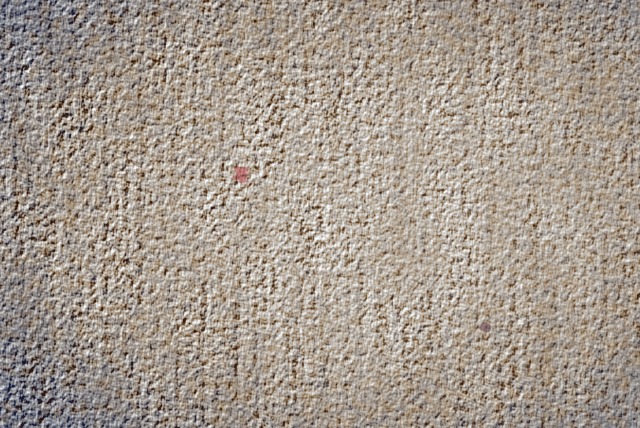
Give the GLSL for this texture, as a Shadertoy shader.

```glsl
// Rough sandy plaster with faint vertical trowel streaks, lit from the upper left.
// Layered gradient noise forms a height field; its slope gives the light and shade,
// which is then coloured through a cool grey ramp and a warm ochre ramp.

const vec3 CHALK  = vec3(0.80, 0.78, 0.75);
const vec3 STONE  = vec3(0.67, 0.64, 0.61);
const vec3 SHADE  = vec3(0.53, 0.49, 0.46);
const vec3 SLATE  = vec3(0.36, 0.34, 0.36);
const vec3 OCHRE  = vec3(0.62, 0.53, 0.42);
const vec3 BROWN  = vec3(0.43, 0.33, 0.24);
const vec3 RED    = vec3(0.66, 0.34, 0.34);
const vec3 VIOLET = vec3(0.45, 0.34, 0.37);

// Unit gradient for a lattice cell
vec2 cellGradient(vec2 cell) {
    vec3 q = fract(cell.xyx * vec3(0.1031, 0.1030, 0.0973));
    q += dot(q, q.yzx + 33.33);
    float angle = 6.2832 * fract((q.x + q.y) * q.z);
    return vec2(cos(angle), sin(angle));
}

float gradientNoise(vec2 p) {
    vec2 i = floor(p), f = p - i;
    vec2 u = f * f * f * (f * (f * 6.0 - 15.0) + 10.0);
    vec2 e = vec2(1.0, 0.0);
    float a = dot(cellGradient(i), f);
    float b = dot(cellGradient(i + e.xy), f - e.xy);
    float c = dot(cellGradient(i + e.yx), f - e.yx);
    float d = dot(cellGradient(i + e.xx), f - e.xx);
    return mix(mix(a, b, u.x), mix(c, d, u.x), u.y);
}

// Grains in three octaves, plus long vertical streaks
float plasterHeight(vec2 p, float grainScale) {
    float height = 0.25 * gradientNoise(p * vec2(62.0, 3.5) + 7.0);
    float amplitude = 0.48;
    vec2 q = p * vec2(1.0, 0.84) * grainScale;
    for (int octave = 0; octave < 3; octave++) {
        height += amplitude * gradientNoise(q);
        q = q * 1.75 + 19.7;
        amplitude *= 0.72;
    }
    return height;
}

// Colour by brightness through three stops; the top continues past the last stop
vec3 toneRamp(float tone, vec3 low, vec3 middle, vec3 high, vec3 stops) {
    vec3 lower = mix(low, middle, (tone - stops.x) / (stops.y - stops.x));
    vec3 upper = mix(middle, high, (tone - stops.y) / (stops.z - stops.y));
    return tone < stops.y ? lower : upper;
}

// Soft coverage of a ragged blot
float blot(vec2 p, vec2 centre, float radius) {
    float ragged = length(p - centre) + radius * 0.9 * gradientNoise(p * 75.0);
    return 1.0 - smoothstep(radius * 0.7, radius * 1.15, ragged);
}

void mainImage(out vec4 fragColor, in vec2 fragCoord) {
    vec2 uv = fragCoord / iResolution.xy;
    vec2 p = fragCoord / iResolution.y;

    // Relief: height against its neighbour towards the light
    vec2 towardsLight = 0.005 * normalize(vec2(-0.55, 0.83));
    float height = plasterHeight(p, 66.0);
    float relief = height - plasterHeight(p + towardsLight, 66.0);
    float patches = gradientNoise(p * vec2(9.0, 6.0) + 31.0);
    float roughness = mix(1.2, 0.82, uv.x) + 0.35 * patches;
    float pit = smoothstep(0.12, 0.42, -height - 0.25 * relief + 0.12 * patches);

    // Light falls off towards the corners, most on the left
    vec2 fromCentre = uv - vec2(0.58, 0.52);
    float falloff = dot(fromCentre, fromCentre);
    float streak = gradientNoise(p * vec2(38.0, 1.6) + 53.0);
    float tone = 0.695 - 0.42 * falloff + 0.06 * streak + 0.04 * patches;
    tone += roughness * (0.55 * relief + 0.22 * height - 0.17 * pit);
    tone = clamp(tone, 0.12, 0.97);

    // Warm sand shows in the hollows, cool chalk on the crests and at the edges
    float tint = gradientNoise(p * 34.0 + 11.0) + 0.5 * gradientNoise(p * 85.0 + 5.0);
    float warmth = smoothstep(-0.35, 0.55, tint + 0.45 * pit + 0.22 - 0.9 * falloff);
    vec3 cool = toneRamp(tone, SLATE, SHADE, STONE, vec3(0.345, 0.495, 0.643));
    cool = mix(cool, toneRamp(tone, SHADE, STONE, CHALK, vec3(0.495, 0.643, 0.78)),
               smoothstep(0.52, 0.66, tone));
    vec3 warm = toneRamp(tone, BROWN, OCHRE, CHALK, vec3(0.345, 0.54, 0.78));
    vec3 colour = mix(cool, warm, warmth);
    colour += vec3(-0.05, -0.01, 0.05) * smoothstep(0.2, 0.55, falloff);

    // Two small stains that keep the relief beneath
    float shading = 0.45 + 0.85 * tone;
    colour = mix(colour, RED * shading, 0.75 * blot(p, vec2(0.563, 0.59), 0.018));
    colour = mix(colour, VIOLET * shading, 0.7 * blot(p, vec2(1.135, 0.235), 0.012));

    fragColor = vec4(clamp(colour, 0.0, 1.0), 1.0);
}
```
